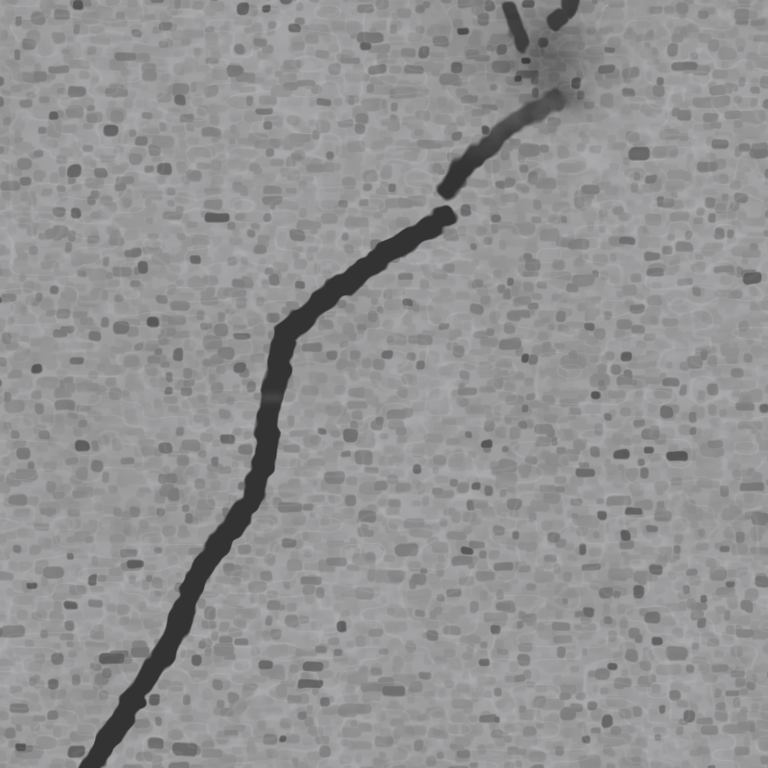
Give the GLSL for this texture, as a WebGL 1 fragment shader.

```glsl
precision highp float;
// Speckled grey stone crossed by a dark, ragged crack that frays near the top.
uniform vec2 u_resolution;

float hash(vec2 p) {
  vec3 q = fract(vec3(p.xyx) * 0.1031);
  q += dot(q, q.yzx + 33.33);
  return fract((q.x + q.y) * q.z);
}

float noise(vec2 p) {
  vec2 i = floor(p), f = fract(p);
  f = f * f * (3.0 - 2.0 * f);
  return mix(mix(hash(i), hash(i + vec2(1.0, 0.0)), f.x),
             mix(hash(i + vec2(0.0, 1.0)), hash(i + 1.0), f.x), f.y);
}

float segment(vec2 p, vec2 a, vec2 b) {
  vec2 ab = b - a;
  return length(p - a - ab * clamp(dot(p - a, ab) / dot(ab, ab), 0.0, 1.0));
}

// Soft coverage of a rounded grain with the given half size
float grain(vec2 p, vec2 halfSize) {
  float r = 0.8 * min(halfSize.x, halfSize.y);
  float d = length(max(abs(p) - halfSize + r, 0.0)) - r;
  return 1.0 - smoothstep(-0.002, 0.0018, d);
}

// Darkest grain at p within one layer of jittered cells
float grainLayer(vec2 p, vec2 cell, float seed) {
  float dark = 0.0;
  vec2 home = floor(p / cell);
  for (int y = -1; y <= 1; y++) {
    for (int x = -1; x <= 1; x++) {
      vec2 id = home + vec2(float(x), float(y));
      vec2 key = id + seed + 50.0;
      vec2 center = (id + vec2(hash(key), hash(key + 217.0))) * cell;
      float size = hash(key + 431.0);
      float tone = hash(key + 673.0);
      vec2 halfSize = cell * vec2(mix(0.2, 0.48, size * size), mix(0.24, 0.44, hash(key + 89.0)));
      float depth = 0.02 + 0.075 * tone * tone + 0.08 * pow(tone, 14.0) + 0.11 * pow(tone, 90.0);
      dark = max(dark, depth * grain(p - center, halfSize));
    }
  }
  return dark;
}

// Solid lower crack, bottom edge up to the break
float mainCrack(vec2 p) {
  float d = segment(p, vec2(0.112, -0.01), vec2(0.169, 0.082));
  d = min(d, segment(p, vec2(0.169, 0.082), vec2(0.224, 0.167)));
  d = min(d, segment(p, vec2(0.224, 0.167), vec2(0.257, 0.251)));
  d = min(d, segment(p, vec2(0.257, 0.251), vec2(0.328, 0.349)));
  d = min(d, segment(p, vec2(0.328, 0.349), vec2(0.346, 0.408)));
  d = min(d, segment(p, vec2(0.346, 0.408), vec2(0.352, 0.479)));
  d = min(d, segment(p, vec2(0.352, 0.479), vec2(0.363, 0.512)));
  d = min(d, segment(p, vec2(0.363, 0.512), vec2(0.370, 0.564)));
  d = min(d, segment(p, vec2(0.370, 0.564), vec2(0.417, 0.607)));
  d = min(d, segment(p, vec2(0.417, 0.607), vec2(0.501, 0.668)));
  return min(d, segment(p, vec2(0.501, 0.668), vec2(0.580, 0.718)));
}

float upperCrack(vec2 p) {
  float d = segment(p, vec2(0.584, 0.752), vec2(0.605, 0.785));
  d = min(d, segment(p, vec2(0.605, 0.785), vec2(0.664, 0.837)));
  return min(d, segment(p, vec2(0.664, 0.837), vec2(0.723, 0.871)));
}

float forkedTips(vec2 p) {
  float d = segment(p, vec2(0.661, 0.99), vec2(0.679, 0.943));
  d = min(d, segment(p, vec2(0.723, 0.972), vec2(0.728, 0.978)) - 0.002);
  return min(d, segment(p, vec2(0.741, 0.99), vec2(0.744, 1.01)) - 0.002);
}

float smudge(vec2 p, vec2 center, vec2 size) {
  vec2 q = (p - center) / size;
  return exp(-dot(q, q));
}

void main() {
  vec2 p = gl_FragCoord.xy / u_resolution;

  // Pale ground with broad mottling and thin light veins
  float shade = 0.622 + 0.035 * (noise(p * 9.0) - 0.5) + 0.03 * (noise(p * vec2(65.0, 110.0)) - 0.5);
  shade += 0.03 * smoothstep(0.8, 1.0, 1.0 - abs(2.0 * noise(p * vec2(35.0, 60.0) + 7.0) - 1.0));

  // Overlapping grains
  vec2 warped = p + 0.003 * (vec2(noise(p * 70.0), noise(p * 70.0 + 31.0)) - 0.5);
  float dark = grainLayer(warped, vec2(0.036, 0.021), 0.0);
  dark = max(dark, grainLayer(warped + 0.013, vec2(0.029, 0.019), 140.0));
  dark = max(dark, grainLayer(warped + 0.027, vec2(0.023, 0.017), 310.0));

  // A few pronounced pits
  dark = max(dark, 0.28 * grain(warped - vec2(0.882, 0.406), vec2(0.014, 0.007)));
  dark = max(dark, 0.22 * grain(warped - vec2(0.833, 0.800), vec2(0.014, 0.009)));
  dark = max(dark, 0.26 * grain(warped - vec2(0.979, 0.638), vec2(0.013, 0.008)));
  dark = max(dark, 0.24 * grain(warped - vec2(0.097, 0.777), vec2(0.009, 0.008)));
  shade -= dark;

  // Dusky area around the frayed end
  shade -= 0.13 * smudge(p, vec2(0.715, 0.925), vec2(0.045, 0.06));
  shade -= 0.06 * smudge(p, vec2(0.69, 0.94), vec2(0.11, 0.07));
  shade -= 0.13 * smudge(p, vec2(0.735, 0.870), vec2(0.03, 0.014));

  // Ragged crack, fading towards its upper end
  vec2 ragged = p + 0.007 * (vec2(noise(p * 85.0 + 11.0), noise(p * 85.0 + 53.0)) - 0.5);
  float crack = 1.0 - smoothstep(0.0125, 0.0165, mainCrack(ragged));
  crack *= 1.0 - 0.18 * smudge(p, vec2(0.353, 0.482), vec2(0.03, 0.007));
  float fade = 1.0 - 0.45 * smoothstep(0.77, 0.88, p.y) * (0.4 + 0.9 * noise(p * 45.0));
  crack = max(crack, fade * (1.0 - smoothstep(0.0095, 0.0165, upperCrack(ragged))));
  crack = max(crack, 0.85 * (1.0 - smoothstep(0.007, 0.012, forkedTips(ragged))));
  shade = mix(shade, 0.2, crack);

  vec3 tint = vec3(0.0, 0.0, 0.008) * smoothstep(0.55, 0.64, shade);
  gl_FragColor = vec4(vec3(shade) + tint, 1.0);
}
```
